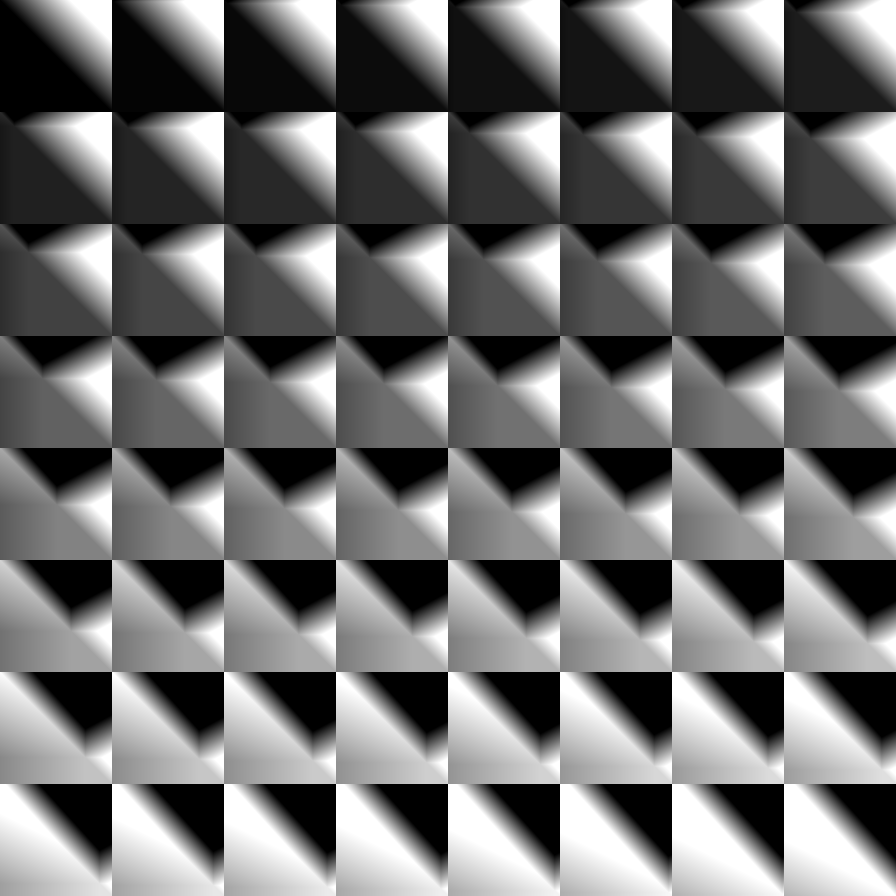
Write a WebGL 2 fragment shader that draws this pattern.

```glsl
#version 300 es
precision highp float;
// An 8 by 8 sheet of grey tiles, each one slice through a colour cube: red runs
// right, green runs down, and blue rises from tile to tile in reading order.
// The tone is the blue level, shifted according to which hue dominates.

uniform vec2 u_resolution;
out vec4 fragColor;

// Blue level after the hue-selective shifts
float shiftedBlue(vec3 rgb) {
    float high = max(rgb.r, max(rgb.g, rgb.b));
    float low = min(rgb.r, min(rgb.g, rgb.b));
    float middle = rgb.r + rgb.g + rgb.b - high - low;
    float primary = high - middle;
    float secondary = middle - low;

    float tone = rgb.b;
    // Primary hues: reds lighten strongly, blues slightly
    if (rgb.r >= high) tone += 1.6 * primary;
    else if (rgb.b >= high) tone += 0.3 * primary;
    // Secondary hues: magentas darken strongly, cyans slightly
    if (rgb.g <= low) tone -= 3.0 * secondary;
    else if (rgb.r <= low) tone -= 0.3 * secondary;
    return clamp(tone, 0.0, 1.0);
}

// Tone of the sheet at a point, with y measured downwards
float sheetTone(vec2 point) {
    vec2 grid = clamp(point, 0.0, 0.99999) * 8.0;
    vec2 tile = floor(grid);
    float blue = (tile.x + 8.0 * tile.y) / 63.0;
    return shiftedBlue(vec3(fract(grid), blue));
}

void main() {
    // Average four points per pixel to smooth the tile edges
    float tone = 0.0;
    for (int i = 0; i < 4; i++) {
        vec2 offset = vec2(i % 2, i / 2) * 0.5 - 0.25;
        vec2 uv = (gl_FragCoord.xy + offset) / u_resolution;
        tone += 0.25 * sheetTone(vec2(uv.x, 1.0 - uv.y));
    }
    fragColor = vec4(vec3(tone), 1.0);
}
```
